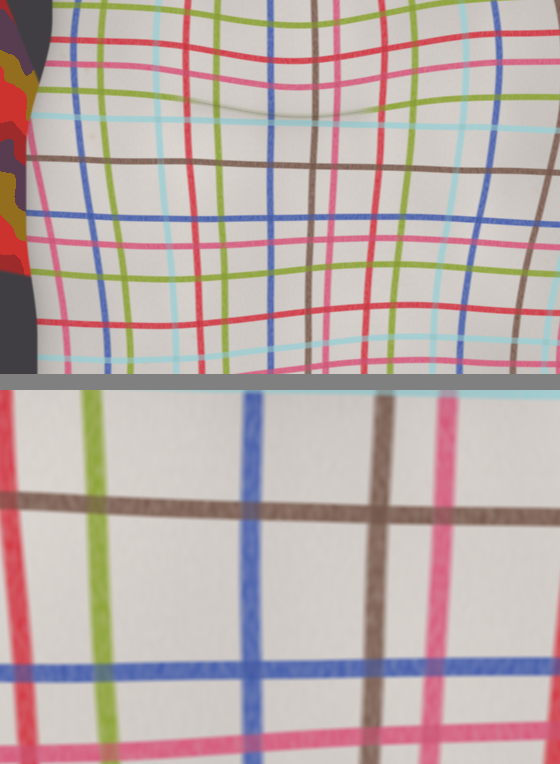
Top, the full canvas; bottom, a detail of the centre.
This pattern is drawn by a Shadertoy shader. Its source:

```glsl
// Creased cream cloth with a hand-drawn multicolour check, over a dark patterned edge.

const vec3 CLOTH = vec3(0.825, 0.803, 0.785);
const vec3 SHADOW = vec3(0.25, 0.245, 0.26);
const float HALF_WIDTH = 0.0088;    // half of a stripe, in canvas heights
const float EDGE_ACROSS = 0.0030;   // softness of horizontal stripes
const float EDGE_DOWN = 0.0045;     // softness of vertical stripes
const float OPACITY = 0.88;
const float WOBBLE = 0.006;         // unevenness of each stripe
const float PINCH_X = 0.727;        // axis the vertical stripes lean towards
const float SAG_X = 0.80;           // centre of the upper drape
const float SAG_DEPTH = 0.066;
const float FOLD_HEIGHT = 0.752;    // stripe that is tucked into the fold

const int RED = 0, PINK = 1, GREEN = 2, CYAN = 3, BLUE = 4, BROWN = 5;
const vec3 DYE[6] = vec3[6](
    vec3(0.82, 0.20, 0.25), vec3(0.84, 0.34, 0.48), vec3(0.54, 0.63, 0.19),
    vec3(0.62, 0.81, 0.83), vec3(0.26, 0.36, 0.67), vec3(0.46, 0.34, 0.29));

const int DOWN = 16;
const float DOWN_X[DOWN] = float[DOWN](
    0.109, 0.230, 0.297, 0.436, 0.512, 0.588, 0.723, 0.836,
    0.891, 1.008, 1.086, 1.213, 1.297, 1.460, 1.555, 1.600);
const int DOWN_DYE[DOWN] = int[DOWN](
    PINK, BLUE, GREEN, CYAN, RED, GREEN, BLUE, BROWN,
    PINK, RED, GREEN, CYAN, BLUE, BROWN, CYAN, PINK);

const int ACROSS = 12;
const float ACROSS_Y[ACROSS] = float[ACROSS](
    0.997, 0.902, 0.832, 0.752, 0.672, 0.559, 0.418, 0.352, 0.273, 0.156, 0.068, 0.006);
const int ACROSS_DYE[ACROSS] = int[ACROSS](
    GREEN, RED, PINK, GREEN, CYAN, BROWN, BLUE, PINK, GREEN, RED, CYAN, PINK);

vec2 hashGradient(vec2 cell) {
    vec2 h = vec2(dot(cell, vec2(127.1, 311.7)), dot(cell, vec2(269.5, 183.3)));
    return fract(sin(h) * 43758.5) * 2.0 - 1.0;
}

float gradientNoise(vec2 p) {
    vec2 i = floor(p), f = fract(p);
    vec2 u = f * f * (3.0 - 2.0 * f);
    vec2 e = vec2(0.0, 1.0);
    float low = mix(dot(hashGradient(i), f), dot(hashGradient(i + e.yx), f - e.yx), u.x);
    float high = mix(dot(hashGradient(i + e), f - e), dot(hashGradient(i + e.yy), f - e.yy), u.x);
    return mix(low, high, u.y);
}

// Vertical stripes spread towards the fold and draw together at the hem.
float leanX(float base, float y) {
    float t = y - 0.5;
    return base + (base - PINCH_X) * (0.33 * t - 0.16 * t * t - 0.68 * t * t * t);
}

// Horizontal stripes sag above the fold; lower ones ripple and tilt.
float drapeY(float base, float x) {
    float s = (x - SAG_X) / 0.30;
    float sag = SAG_DEPTH * smoothstep(0.68, 0.76, base) * exp(-s * s);
    float tilt = mix(0.045, -0.027, smoothstep(0.0, 0.56, base))
               + 0.045 * smoothstep(0.65, 0.95, base);
    float ripple = 0.017 * (1.0 - smoothstep(0.25, 0.55, base)) * cos((x - 0.45) * 5.5);
    return base - sag + tilt * (x - 0.75) - ripple;
}

float stripe(float dist, float halfWidth, float soft) {
    return 1.0 - smoothstep(halfWidth - soft, halfWidth + soft, abs(dist));
}

// Dim neighbouring fabric: wavy red, mustard and plum bands between dark areas.
vec3 backdrop(vec2 p) {
    const vec3 BANDS[4] = vec3[4](vec3(0.80, 0.20, 0.18), vec3(0.58, 0.43, 0.12),
                                  vec3(0.34, 0.24, 0.31), vec3(0.62, 0.17, 0.17));
    float zigzag = abs(fract(p.x * 14.0) - 0.5) * 0.6;
    float band = p.y * 11.0 + p.x * 12.0 + zigzag + gradientNoise(p * 14.0);
    vec3 col = BANDS[int(mod(floor(band), 4.0))];
    float lit = smoothstep(0.27, 0.285, p.y + 0.2 * p.x)
              * (1.0 - smoothstep(0.0, 0.012, p.x - 0.03 - 0.4 * (0.95 - p.y)));
    return mix(SHADOW, col, lit);
}

void mainImage(out vec4 fragColor, in vec2 fragCoord) {
    vec2 p = fragCoord / iResolution.y;
    float pixel = 1.0 / iResolution.y;

    // Cloth: broad creases, faint weave and a few warm stains
    float crease = gradientNoise(p * vec2(5.0, 2.5)) + 0.5 * gradientNoise(p * vec2(13.0, 6.0) + 9.0);
    float weave = gradientNoise(p * vec2(150.0, 90.0));
    vec3 col = CLOTH * (1.0 + 0.055 * crease + 0.018 * weave);
    col *= 1.0 - 0.06 * smoothstep(0.35, 0.95, length(p - vec2(0.78, 0.52)));
    col = mix(col, col * vec3(0.96, 0.87, 0.76), 0.6 * smoothstep(0.42, 0.6, gradientNoise(p * 15.0 + 4.0)));

    // Tucked fold: soft shade below its lip
    float tuck = smoothstep(0.43, 0.56, p.x) * (1.0 - smoothstep(0.94, 1.04, p.x));
    float foldDist = p.y - drapeY(FOLD_HEIGHT, p.x);
    float foldShade = tuck * (0.16 * exp(-abs(foldDist) / 0.004) + 0.06 * exp(-abs(foldDist + 0.015) / 0.03));

    // Vertical stripes
    float downCover = 0.0;
    for (int i = 0; i < DOWN; i++) {
        float wobble = WOBBLE * gradientNoise(vec2(p.y * 5.0, float(i) * 7.3 + 0.4));
        float dist = p.x - leanX(DOWN_X[i], p.y) - wobble;
        float a = OPACITY * stripe(dist, HALF_WIDTH, max(EDGE_DOWN, pixel));
        col = mix(col, DYE[DOWN_DYE[i]], a * (0.94 + 0.25 * weave));
        downCover = max(downCover, a);
    }

    // Horizontal stripes, darker where they cross the others
    for (int i = 0; i < ACROSS; i++) {
        float wobble = WOBBLE * gradientNoise(vec2(p.x * 5.0, float(i) * 5.7 + 40.3));
        float dist = p.y - drapeY(ACROSS_Y[i], p.x) - wobble;
        float a = OPACITY * stripe(dist, HALF_WIDTH * 0.92, max(EDGE_ACROSS, pixel));
        if (ACROSS_Y[i] == FOLD_HEIGHT) a *= 1.0 - 0.88 * tuck;
        vec3 crossed = mix(DYE[ACROSS_DYE[i]], col * 0.85, 0.35 * downCover);
        col = mix(col, crossed, a * (0.96 + 0.25 * weave));
    }
    col *= 1.0 - foldShade;

    // Curved left border with a rounded shade
    float border = 0.07 + 0.07 * smoothstep(0.6, 0.95, p.y) + 0.03 * (1.0 - smoothstep(0.1, 0.4, p.y));
    float inside = p.x - border;
    col *= 1.0 - 0.15 * exp(-max(inside, 0.0) / 0.03);
    col = mix(backdrop(p), col, smoothstep(-0.004, 0.004, inside));

    fragColor = vec4(col, 1.0);
}
```
